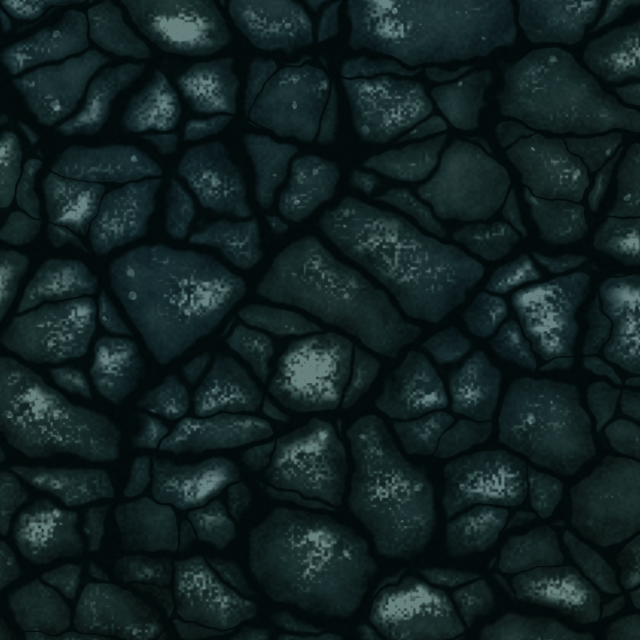
Give the GLSL for this texture, as a WebGL 1 fragment shader.

```glsl
precision highp float;
uniform vec2 u_resolution;

#define PLATE_GRID vec2(5.3, 6.5)
#define SPLIT_GRID vec2(7.5, 9.0)
#define CRACK_WIDTH 0.048
#define SPLIT_WIDTH 0.034
#define SPLIT_SHARE 0.65
#define STREAK_GRID vec2(9.0, 21.0)
#define STREAK_GAIN 0.42
#define SPECK_GRID 27.0
#define GRAIN_GRID 210.0
#define CRACK_COLOR vec3(0.005, 0.035, 0.037)
#define SLATE_COLOR vec3(0.085, 0.167, 0.168)
#define PALE_COLOR vec3(0.40, 0.51, 0.50)

vec2 hash2(vec2 p) {
  vec3 q = fract(p.xyx * vec3(0.1031, 0.1030, 0.0973));
  q += dot(q, q.yzx + 33.33);
  return fract((q.xx + q.yz) * q.zy);
}

float noise(vec2 p) {
  vec2 i = floor(p), f = fract(p);
  f = f * f * (3.0 - 2.0 * f);
  float low = mix(hash2(i).x, hash2(i + vec2(1.0, 0.0)).x, f.x);
  float high = mix(hash2(i + vec2(0.0, 1.0)).x, hash2(i + 1.0).x, f.x);
  return mix(low, high, f.y);
}

float fbm(vec2 p) {
  float sum = 0.0, amp = 0.53;
  for (int i = 0; i < 4; i++) {
    sum += amp * noise(p);
    p = mat2(1.6, 1.2, -1.2, 1.6) * p + 7.3;
    amp *= 0.5;
  }
  return sum;
}

// Cellular noise: x = distance to a rounded cell border, yz = cell id
vec3 plates(vec2 p) {
  vec2 base = floor(p), f = fract(p), nearCell = vec2(0.0), nearPoint = vec2(0.0);
  float best = 8.0;
  for (int y = -1; y <= 1; y++)
    for (int x = -1; x <= 1; x++) {
      vec2 cell = vec2(float(x), float(y));
      vec2 r = cell + 0.08 + 0.84 * hash2(base + cell) - f;
      if (dot(r, r) < best) {
        best = dot(r, r);
        nearCell = cell;
        nearPoint = r;
      }
    }
  // Soft minimum over all borders rounds the corners
  float sum = 0.0;
  for (int y = -2; y <= 2; y++)
    for (int x = -2; x <= 2; x++) {
      vec2 cell = nearCell + vec2(float(x), float(y));
      vec2 r = cell + 0.08 + 0.84 * hash2(base + cell) - f;
      vec2 gap = r - nearPoint;
      if (dot(gap, gap) > 0.0001)
        sum += exp(-20.0 * dot(0.5 * (r + nearPoint), normalize(gap)));
    }
  return vec3(-log(sum) / 20.0, base + nearCell);
}

// Small pale mineral dots, present in few grid cells
float specks(vec2 p) {
  vec2 cell = floor(p), r = hash2(cell + 91.0);
  float radius = 0.12 + 0.16 * r.y;
  vec2 center = 0.3 + 0.4 * hash2(cell + 37.0);
  float d = length(fract(p) - center) + 0.18 * (noise(p * 5.0) - 0.5);
  return step(r.x, 0.13) * (1.0 - smoothstep(radius * 0.4, radius, d));
}

void main() {
  vec2 uv = gl_FragCoord.xy / u_resolution.y;

  // Bend the borders at a broad and a ragged scale
  vec2 bend = vec2(fbm(uv * 8.0), fbm(uv * 8.0 + 41.0)) - 0.5;
  vec2 ragged = vec2(noise(uv * 55.0), noise(uv * 55.0 + 19.0)) - 0.5;
  vec2 warped = uv + 0.075 * bend + 0.007 * ragged;

  // Wide cracks between plates, thin ones inside some of them
  vec3 plate = plates(warped * PLATE_GRID + 13.0);
  vec3 split = plates(warped * SPLIT_GRID + 57.0);
  vec2 seed = hash2(plate.yz + 5.0);
  float width = CRACK_WIDTH * (0.45 + 1.1 * noise(uv * 6.0 + 3.0));
  float thin = SPLIT_WIDTH * smoothstep(0.2, 0.75, noise(uv * 7.0 + 29.0)) + 0.004;
  float splits = step(seed.x, SPLIT_SHARE);
  float body = smoothstep(width * 0.45, width * 1.5, plate.x);
  float splitBody = smoothstep(thin * 0.3, thin * 1.5 + 0.012, split.x);
  body *= mix(1.0, splitBody, splits * 0.9);
  float inner = min(plate.x, mix(1.0, split.x + 0.05, splits));

  // Slate body, darker toward the rims
  float grain = noise(uv * GRAIN_GRID);
  float mottling = fbm(uv * 24.0 + seed * 9.0);
  float tone = mix(0.105, 0.175, smoothstep(0.02, 0.28, inner));
  tone += 0.11 * (mottling - 0.5) + 0.035 * (grain - 0.5) + 0.02 * (uv.y - 0.5);

  // Stippled pale streaks, tilted differently on each plate
  float angle = 0.05 + 0.5 * seed.y;
  float c = cos(angle), s = sin(angle);
  vec2 along = mat2(c, -s, s, c) * uv * STREAK_GRID;
  float streak = fbm(along + seed * 23.0) + 0.28 * (grain - 0.5);
  streak = smoothstep(0.47, 0.84, streak) * smoothstep(0.07, 0.3, inner);
  float dots = specks(uv * SPECK_GRID) * smoothstep(0.05, 0.15, inner);
  tone += STREAK_GAIN * streak + 0.2 * dots * (0.6 + 0.6 * grain);
  tone = mix(0.035 + 0.015 * grain, tone, body);

  // Tone to colour, with a faint blue drift
  vec3 color = mix(CRACK_COLOR, SLATE_COLOR, clamp((tone - 0.035) / 0.132, 0.0, 1.0));
  color = mix(color, PALE_COLOR, clamp((tone - 0.167) / 0.343, 0.0, 1.0));
  float blue = body * (noise(uv * 4.0 + 8.0) - 0.4 + 0.3 * (uv.y - uv.x));
  color += 0.018 * blue * vec3(-0.5, 0.0, 1.0);
  gl_FragColor = vec4(color, 1.0);
}
```
